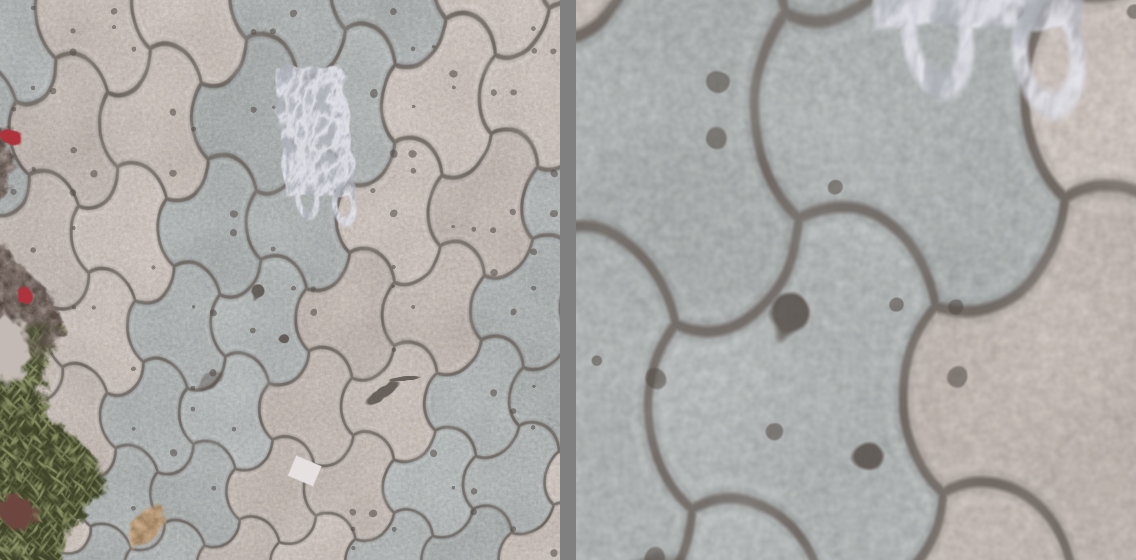
Left: the whole. Right: its middle third, enlarged.
This texture is drawn by a three.js fragment shader. Its source:

```glsl
varying vec2 vUv;

// Perspective of the paving: step along a row, step down a row, anchor
const vec3 ROW_STEP = vec3(0.1543, -0.0169, -0.0103);
const vec3 DOWN_STEP = vec3(-0.0417, 0.2116, 0.0562);
const vec3 ANCHOR = vec3(0.6641, 0.4427, 1.0);
const vec2 CELL_SHIFT = vec2(0.10, 0.696);

// Paver outline: hexagon of unit width with alternately bulging sides
const float HALF_SIDE = 0.2887;
const float BULGE = 0.14;
const float ARC_R = (HALF_SIDE * HALF_SIDE + BULGE * BULGE) / (2.0 * BULGE);
const float ARC_OFFSET = 0.5 + BULGE - ARC_R;
const float JOINT_INNER = 0.006;
const float JOINT_OUTER = 0.027;

const vec3 BEIGE = vec3(0.765, 0.730, 0.708);
const vec3 GREY = vec3(0.675, 0.690, 0.688);
const vec3 JOINT = vec3(0.43, 0.40, 0.38);
const vec3 STAIN = vec3(0.32, 0.29, 0.27);
const vec3 SOIL = vec3(0.45, 0.40, 0.38);
const vec3 GRASS_DARK = vec3(0.25, 0.27, 0.16);
const vec3 GRASS_LIGHT = vec3(0.53, 0.56, 0.39);
const vec3 DRY_LEAF = vec3(0.70, 0.59, 0.46);
const vec3 RED_SCRAP = vec3(0.68, 0.20, 0.24);
const vec3 PAPER = vec3(0.90, 0.88, 0.88);
const vec3 BAG_SHADE = vec3(0.69, 0.70, 0.74);
const vec3 BAG_LIGHT = vec3(0.87, 0.87, 0.90);

vec2 hash2(vec2 p) {
  p = vec2(dot(p, vec2(127.1, 311.7)), dot(p, vec2(269.5, 183.3)));
  return fract(sin(p) * 43758.5);
}

float noise(vec2 p) {
  vec2 i = floor(p), f = fract(p);
  vec2 u = f * f * f * (f * (f * 6.0 - 15.0) + 10.0);
  vec2 e = vec2(1.0, 0.0);
  float a = dot(hash2(i) * 2.0 - 1.0, f);
  float b = dot(hash2(i + e) * 2.0 - 1.0, f - e);
  float c = dot(hash2(i + e.yx) * 2.0 - 1.0, f - e.yx);
  float d = dot(hash2(i + 1.0) * 2.0 - 1.0, f - 1.0);
  return mix(mix(a, b, u.x), mix(c, d, u.x), u.y);
}

float fbm(vec2 p) {
  float sum = 0.0, amp = 0.6;
  for (int k = 0; k < 4; k++) {
    sum += amp * noise(p);
    p = mat2(1.6, 1.2, -1.2, 1.6) * p;
    amp *= 0.5;
  }
  return sum;
}

vec2 toPlane(vec2 q) { return vec2(q.x - 0.5 * q.y, 0.866 * q.y); }
vec2 toLattice(vec2 p) { return vec2(p.x + 0.5774 * p.y, p.y / 0.866); }

vec2 turn(vec2 p, float a) { return mat2(cos(a), -sin(a), sin(a), cos(a)) * p; }

float arcDistance(vec2 p, vec2 dir) {
  vec2 q = vec2(abs(p.x * dir.y - p.y * dir.x), dot(p, dir));
  vec2 tip = vec2(HALF_SIDE, ARC_R - BULGE);
  return q.x * tip.y < q.y * tip.x ? abs(length(q) - ARC_R) : length(q - tip);
}

// Joint distance in x, paver index in yz
vec3 paver(vec2 q) {
  vec2 p = toPlane(q), center = vec2(0.0);
  float nearest = 9.0, joint = 9.0;
  for (int k = 0; k < 4; k++) {
    vec2 corner = floor(q) + vec2(mod(float(k), 2.0), floor(float(k) / 2.0));
    vec2 c = toPlane(corner);
    if (distance(p, c) < nearest) { nearest = distance(p, c); center = c; }
  }
  vec2 local = p - center, owner = center;
  for (int k = 0; k < 3; k++) {
    float a = 1.0472 * (1.0 + 2.0 * float(k));
    vec2 dir = vec2(cos(a), sin(a));
    vec2 bite = local + dir * (1.0 - ARC_OFFSET);
    joint = min(joint, arcDistance(local - dir * ARC_OFFSET, dir));
    joint = min(joint, arcDistance(bite, dir));
    if (length(bite) < ARC_R) owner = center - dir;
  }
  return vec3(joint, floor(toLattice(owner) + 0.5));
}

float blob(vec2 p, vec2 c, vec2 r, float a) {
  float d = length(turn(p - c, a) / r) + 0.5 * noise(p * 65.0);
  return 1.0 - smoothstep(0.8, 1.15, d);
}

vec3 paving(vec2 p) {
  vec3 h = vec3(p, 1.0);
  vec3 g = vec3(dot(cross(DOWN_STEP, ANCHOR), h), dot(cross(ANCHOR, ROW_STEP), h),
                dot(cross(ROW_STEP, DOWN_STEP), h));
  vec3 stone = paver(g.xy / g.z - CELL_SHIFT + 0.012 * noise(p * 30.0));
  vec3 col = mix(BEIGE, GREY, step(2.0, mod(stone.y, 4.0)));
  col += 0.05 * (hash2(stone.yz).x - 0.5) + 0.07 * fbm(p * 9.0);
  col += 0.06 * noise(p * 130.0) + 0.05 * noise(p * 260.0);
  // Worn rim and joint
  col += 0.035 * smoothstep(0.025, 0.05, stone.x) * (1.0 - smoothstep(0.05, 0.09, stone.x));
  col *= 1.0 - 0.12 * exp(-stone.x * 28.0);
  float line = 1.0 - smoothstep(JOINT_INNER, JOINT_OUTER, stone.x);
  col = mix(col, JOINT, line * (0.82 + 0.4 * noise(p * 22.0)));
  // Scattered specks
  vec2 cell = floor(p * 28.0), rnd = hash2(cell + 7.0);
  float speck = blob(p, (cell + 0.3 + 0.4 * rnd) / 28.0, vec2(0.003 + 0.004 * rnd.y), 0.0);
  return mix(col, STAIN, 0.55 * speck * step(0.88, rnd.x));
}

void main() {
  vec2 p = vec2(vUv.x, 1.0 - vUv.y);
  vec3 col = paving(p);

  // Stains and litter
  float stain = max(blob(p, vec2(0.46, 0.521), vec2(0.011, 0.014), 0.4),
                    blob(p, vec2(0.507, 0.605), vec2(0.010, 0.008), 0.0));
  stain = max(stain, blob(p, vec2(0.683, 0.702), vec2(0.036, 0.010), -0.6));
  stain = max(stain, blob(p, vec2(0.725, 0.676), vec2(0.027, 0.004), -0.1));
  stain = max(stain, 0.5 * blob(p, vec2(0.375, 0.68), vec2(0.025, 0.014), -0.5));
  col = mix(col, STAIN, 0.8 * stain);
  col = mix(col, DRY_LEAF + 0.3 * fbm(p * 50.0), blob(p, vec2(0.262, 0.94), vec2(0.042, 0.025), -0.9));
  vec2 card = abs(turn(p - vec2(0.544, 0.841), 0.4)) - vec2(0.024, 0.019);
  col = mix(col, PAPER, 1.0 - smoothstep(-0.001, 0.002, max(card.x, card.y)));

  // Soil and grass verge
  float edge = mix(-0.05, 0.155, smoothstep(0.0, 1.0, p.y)) + 0.04 * sin(21.7 * p.y - 4.29);
  float verge = 1.0 - smoothstep(-0.008, 0.008, p.x - edge - 0.05 * fbm(p * 28.0));
  float blades = max(noise(turn(p, 0.6) * vec2(160.0, 45.0)), noise(turn(p, -0.8) * vec2(150.0, 40.0)));
  vec3 grass = mix(GRASS_DARK, GRASS_LIGHT, smoothstep(-0.15, 0.5, blades + 0.4 * fbm(p * 20.0)));
  vec3 soil = SOIL + 0.45 * fbm(p * 45.0);
  float growth = smoothstep(0.56, 0.66, p.y + 0.12 * noise(p * 25.0));
  col = mix(col, mix(soil, grass, growth), verge);
  col = mix(col, BEIGE, blob(p, vec2(0.015, 0.625), vec2(0.038, 0.062), 0.0));
  col = mix(col, RED_SCRAP, max(blob(p, vec2(0.02, 0.245), vec2(0.022, 0.013), 0.3),
                                blob(p, vec2(0.045, 0.528), vec2(0.014, 0.016), 0.0)));
  col = mix(col, SOIL * vec3(0.95, 0.7, 0.65), blob(p, vec2(0.03, 0.915), vec2(0.035, 0.03), 0.5));

  // Crumpled translucent bag with two handles
  vec2 b = p - vec2(0.563, 0.235);
  b.x -= 0.09 * b.y;
  vec2 side = abs(b) - vec2(0.062, 0.115);
  float bag = max(side.x, side.y) + 0.016 * noise(p * 32.0);
  for (int k = 0; k < 2; k++) {
    vec2 loopPos = vec2(-0.025 + 0.065 * float(k), 0.118 + 0.012 * float(k));
    bag = min(bag, abs(length((b - loopPos) * vec2(1.0, 0.55)) - 0.017) - 0.004);
  }
  float folds = 1.0 - smoothstep(0.0, 0.22, abs(fbm(turn(p, 0.3) * vec2(34.0, 17.0))));
  vec3 film = mix(BAG_SHADE, BAG_LIGHT, folds) + 0.07 * fbm(p * 70.0);
  col = mix(col, film, (0.72 + 0.22 * folds) * (1.0 - smoothstep(-0.002, 0.003, bag)));

  gl_FragColor = vec4(clamp(col, 0.0, 1.0), 1.0);
}
```
